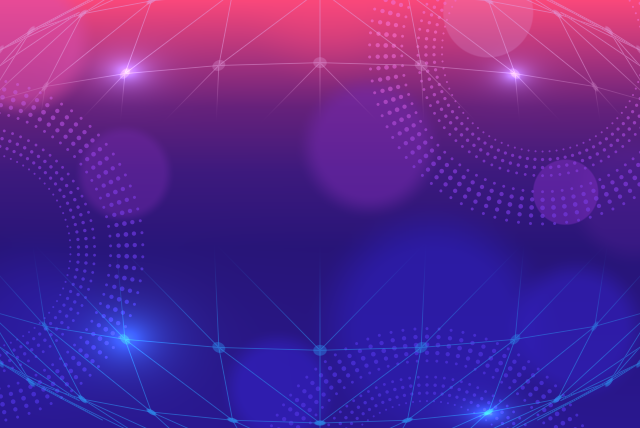
This background is drawn by a WebGL 1 fragment shader. Its source:

```glsl
precision highp float;
uniform vec2 u_resolution;

// Vertical gradient, top to bottom
const vec3 CORAL = vec3(0.98, 0.28, 0.48);
const vec3 ROSE = vec3(0.63, 0.19, 0.49);
const vec3 PLUM = vec3(0.40, 0.13, 0.48);
const vec3 VIOLET = vec3(0.24, 0.10, 0.49);
const vec3 INDIGO = vec3(0.155, 0.08, 0.47);
const vec3 DEEP_BLUE = vec3(0.16, 0.09, 0.56);

// Lights, mesh and dots
const vec3 MAGENTA = vec3(0.86, 0.30, 0.66);
const vec3 PURPLE = vec3(0.46, 0.16, 0.68);
const vec3 ROYAL = vec3(0.175, 0.11, 0.67);
const vec3 LILAC = vec3(0.88, 0.60, 0.85);
const vec3 CYAN = vec3(0.17, 0.56, 0.93);
const vec3 SKY = vec3(0.42, 0.62, 1.0);
const vec3 DOT_PINK = vec3(0.95, 0.40, 0.76);
const vec3 DOT_VIOLET = vec3(0.52, 0.22, 0.84);
const vec3 DOT_BLUE = vec3(0.30, 0.19, 0.86);

const float MIRROR_Y = 0.0176;   // the mesh is mirrored about this height
const float COLUMN_ANGLE = 0.27;
const float ROW_ANGLE = 0.3;
const float LINE_HALF = 0.0007;
const float NODE_RADIUS = 0.0152;
const float DOT_PITCH = 0.0188;
const float DOTS_PER_TURN = 90.0;
const float TAU = 6.28319;

float pixel;

float inside(float d) {
  return 1.0 - smoothstep(-0.5 * pixel, 0.8 * pixel, d);
}

vec3 ramp(vec3 above, vec3 below, float top, float bottom, float y) {
  return mix(above, below, clamp((top - y) / (top - bottom), 0.0, 1.0));
}

vec3 background(float y) {
  vec3 c = ramp(CORAL, ROSE, 0.5, 0.35, y);
  c = ramp(c, PLUM, 0.35, 0.25, y);
  c = ramp(c, VIOLET, 0.25, 0.1, y);
  c = ramp(c, INDIGO, 0.1, -0.08, y);
  return ramp(c, DEEP_BLUE, -0.08, -0.5, y);
}

// Out-of-focus disc; softness is the blurred share of its radius
vec3 bokeh(vec3 base, vec2 q, float radius, float softness, vec3 tint, float alpha) {
  float fall = smoothstep(radius * (1.0 - softness), radius + pixel, length(q));
  return mix(base, tint, alpha * (1.0 - fall));
}

float flare(vec2 q, vec2 size) {
  return exp(-2.6 * length(q / size));
}

float segment(vec2 p, vec2 a, vec2 b) {
  vec2 ab = b - a;
  float t = clamp(dot(p - a, ab) / dot(ab, ab), 0.0, 1.0);
  return inside(length(p - a - ab * t) - LINE_HALF);
}

// Mesh crossing at column u and row v of the bulged grid
vec2 crossing(float u, float v) {
  float angle = COLUMN_ANGLE * u;
  float height = 0.084 + 0.293 * v - 0.041 * v * v;
  return vec2(0.928 * cos(ROW_ANGLE * v) * sin(angle),
              height - 0.18 * min(v, 1.0) * (1.0 - cos(angle)));
}

// Node seen on a sphere: flattened along the radial direction
float node(vec2 p, vec2 centre) {
  vec2 r = centre / vec2(0.80, 0.57);
  vec2 n = normalize(r);
  float squash = sqrt(max(1.0 - dot(r, r), 0.16));
  vec2 q = p - centre;
  vec2 local = vec2(dot(q, n) / squash, dot(q, vec2(-n.y, n.x)));
  float radius = NODE_RADIUS * mix(0.75, 1.0, smoothstep(0.35, 0.8, squash));
  return inside((length(local) - radius) * squash);
}

// Two concentric bands of dots on a polar grid
float dottedRing(vec2 q) {
  float r = length(q);
  float cellR = (floor(r / DOT_PITCH) + 0.5) * DOT_PITCH;
  float turn = fract(atan(q.y, q.x) / TAU * DOTS_PER_TURN) - 0.5;
  vec2 local = vec2(turn * TAU / DOTS_PER_TURN * cellR, r - cellR);
  vec2 band = (cellR - vec2(0.367, 0.268)) / vec2(0.047, 0.039);
  vec2 size = vec2(0.005, 0.0036) * sqrt(max(1.0 - band * band, 0.0));
  float radius = max(size.x, size.y);
  return inside(length(local) - radius) * step(0.0005, radius);
}

void main() {
  pixel = 1.0 / u_resolution.y;
  vec2 p = (gl_FragCoord.xy - 0.5 * u_resolution) * pixel;
  vec3 color = background(p.y);

  // Soft discs
  color = bokeh(color, p - vec2(-0.70, 0.40), 0.18, 0.35, MAGENTA, 0.6);
  color = bokeh(color, p - vec2(0.02, 0.50), 0.22, 0.8, CORAL, 0.35);
  color = bokeh(color, p - vec2(-0.67, -0.28), 0.26, 0.8, ROYAL, 0.6);
  color = bokeh(color, p - vec2(0.266, -0.262), 0.30, 0.45, ROYAL, 0.85);
  color = bokeh(color, p - vec2(0.598, -0.27), 0.175, 0.4, ROYAL * 1.12, 0.6);
  color = bokeh(color, p - vec2(0.734, 0.031), 0.16, 0.4, PURPLE, 0.2);
  color = bokeh(color, p - vec2(-0.096, -0.408), 0.14, 0.4, ROYAL * 1.1, 0.7);
  color = bokeh(color, p - vec2(0.115, 0.158), 0.172, 0.35, PURPLE, 0.55);
  color = bokeh(color, p - vec2(-0.457, 0.094), 0.117, 0.25, PURPLE, 0.42);
  color = bokeh(color, p - vec2(0.393, 0.471), 0.105, 0.02, LILAC, 0.24);
  color = bokeh(color, p - vec2(0.574, 0.051), 0.076, 0.03, PURPLE * 1.2, 0.4);

  // Dotted rings
  float dots = dottedRing(p - vec2(0.52, 0.381));
  dots = max(dots, dottedRing(p - vec2(-0.818, -0.086)));
  dots = max(dots, dottedRing(p - vec2(0.25, -0.672)));
  vec3 dotColor = ramp(DOT_PINK, DOT_VIOLET, 0.42, 0.12, p.y);
  dotColor = ramp(dotColor, DOT_BLUE, 0.12, -0.2, p.y);
  color = mix(color, dotColor, 0.75 * dots);

  // Mesh, folded into one quadrant
  float lower = step(p.y, MIRROR_Y);
  vec2 m = vec2(abs(p.x), abs(p.y - MIRROR_Y));
  float lines = 0.0;
  float nodes = 0.0;
  for (int row = 0; row < 3; row++) {
    for (int column = 0; column < 6; column++) {
      float u = float(column), v = float(row);
      vec2 here = crossing(u, v), side = crossing(u + 1.0, v), next = crossing(u, v + 1.0);
      float mesh = max(segment(m, here, next), segment(m, side, next));
      if (row > 0) {
        mesh = max(mesh, segment(m, here, side));
        nodes = max(nodes, node(m, here));
      }
      lines = max(lines, mesh);
    }
  }
  float fade = smoothstep(mix(0.19, 0.075, lower), 0.36, m.y);
  vec3 meshColor = mix(LILAC, CYAN, lower);
  float edge = smoothstep(0.3, 0.5, m.y);
  color = mix(color, meshColor, 0.55 * fade * lines);
  color = mix(color, meshColor, mix(0.38, 0.72, edge) * mix(0.75, 1.0, lower) * nodes);

  // Flares on four of the crossings
  color += SKY * 0.85 * flare(p - vec2(-0.451, 0.333), vec2(0.10, 0.065));
  color += SKY * 0.8 * flare(p - vec2(0.452, 0.325), vec2(0.075, 0.05));
  color += CYAN * 0.75 * flare(p - vec2(-0.451, -0.291), vec2(0.17, 0.13));
  color += CYAN * 0.9 * flare(p - vec2(0.393, -0.467), vec2(0.09, 0.045));

  gl_FragColor = vec4(min(color, 1.0), 1.0);
}
```
